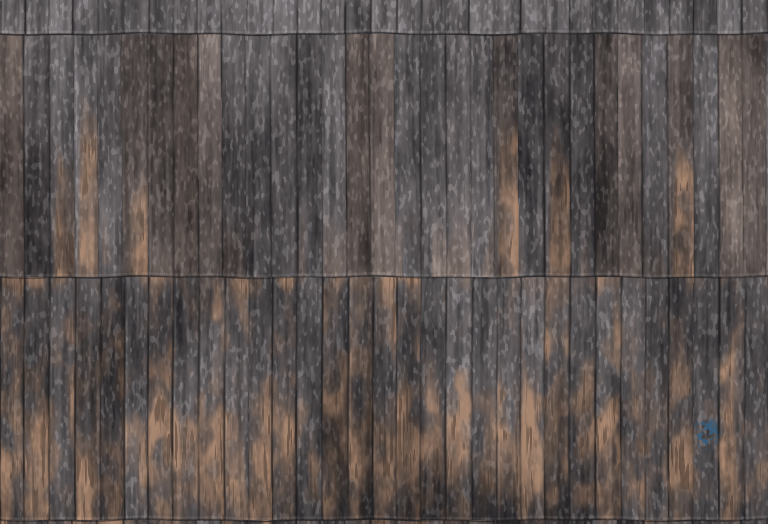
This texture is drawn by a WebGL 2 fragment shader. Its source:

```glsl
#version 300 es
precision highp float;
// Weathered wall of upright planks in stacked rows, grey boards with bare tan wood showing through.

#define PLANKS 31.0        // boards across the width
#define ROW_HEIGHT 0.464   // height of one row of boards
#define ROW_START 0.007    // bottom joint
#define SEAM_HALF 0.0011   // half width of the gaps between boards
#define JOINT_HALF 0.0014  // half height of the joints between rows
#define GRAIN 0.44         // strength of the wood grain
#define PLANK_VARIATION 0.28
#define BARE_SHARE 0.12    // share of middle boards worn to bare wood

uniform vec2 u_resolution;
out vec4 outColor;

const vec3 CHARCOAL = vec3(0.150, 0.142, 0.150);
const vec3 SILVER = vec3(0.500, 0.482, 0.492);
const vec3 BROWN = vec3(0.225, 0.180, 0.155);
const vec3 TAN = vec3(0.670, 0.530, 0.435);
const vec3 GAP = vec3(0.130, 0.123, 0.130);
const vec3 BLUE = vec3(0.200, 0.380, 0.520);

float hash(vec2 p) {
  vec3 q = fract(p.xyx * vec3(0.1031, 0.1030, 0.0973));
  q += dot(q, q.yzx + 33.33);
  return fract((q.x + q.y) * q.z);
}

// Cellular noise: scattered points blend their random values.
float cellNoise(vec2 p) {
  vec2 cell = floor(p);
  float sum = 0.0, weight = 0.0;
  for (int j = -1; j <= 1; j++) {
    for (int i = -1; i <= 1; i++) {
      vec2 c = cell + vec2(i, j);
      vec2 d = c + vec2(hash(c + 11.3), hash(c + 47.9)) - p;
      float w = exp(-5.0 * dot(d, d));
      sum += w * hash(c);
      weight += w;
    }
  }
  return sum / weight;
}

float stroke(float d, float halfWidth, float pixel) {
  return 1.0 - smoothstep(halfWidth - pixel * 0.8, halfWidth + pixel * 0.8, d);
}

// How far a board is worn to bare wood, by row and height within it.
float bareWood(vec2 uv, vec2 board, float height, float across, float blotch, float wear) {
  float pick = hash(board + 71.0);
  float left = 1.0 - smoothstep(0.0, 0.42, uv.x);
  if (board.y < 0.5) {
    float band = exp(-pow((height - 0.27) / 0.30, 2.0));
    float underJoint = 0.16 * smoothstep(0.90, 1.0, height);
    float score = 0.36 * band + underJoint + 0.18 * left + 0.38 * pick;
    score += 0.55 * (blotch - 0.5) + 0.6 * (wear - 0.5);
    return 0.92 * smoothstep(0.12, 0.92, score);
  }
  if (board.y > 1.5) return 0.0;
  float chosen = step(1.0 - BARE_SHARE - 0.22 * left, pick);
  float top = mix(0.50, 1.0, hash(board + 5.0)) + 0.5 * (blotch - 0.5);
  float taper = smoothstep(0.0, 0.3, across - 0.25 * height * hash(board + 9.0));
  float streak = chosen * taper * (1.0 - smoothstep(top - 0.55, top, height));
  float foot = 0.35 * (1.0 - smoothstep(0.0, 0.4, height)) * smoothstep(0.4, 0.7, blotch);
  float tint = 0.35 * smoothstep(0.45, 0.9, hash(board + 53.0));
  return max(streak * (0.75 + 0.5 * (wear - 0.5)), max(foot, tint));
}

void main() {
  vec2 uv = gl_FragCoord.xy / u_resolution;
  vec2 pixel = 1.0 / u_resolution;

  // Board layout; each row is shifted slightly.
  float rowPos = (uv.y - ROW_START) / ROW_HEIGHT;
  float row = floor(rowPos), height = rowPos - row;
  float plankPos = uv.x * PLANKS + 0.12 * (hash(vec2(row, 3.0)) - 0.5);
  plankPos += 0.05 * sin(uv.x * 37.0 + row * 2.0) + 0.02 * sin(uv.y * 9.0);
  vec2 board = vec2(floor(plankPos), row);
  float across = fract(plankPos);
  vec2 seed = vec2(hash(board), hash(board + 23.0)) * 60.0 + 80.0;

  // Long fibres, thin streaks, short flecks and broad weather stains.
  float fibre = cellNoise(vec2(across * 5.0, uv.y * 4.0) + seed);
  float streak = cellNoise(vec2(across * 11.0, uv.y * 17.0) + seed.yx);
  float fleck = cellNoise(vec2(across * 10.0, uv.y * 95.0) + seed * 1.3);
  float blotch = cellNoise(vec2(across * 1.8, uv.y * 8.0) + seed * 1.7);
  float stain = cellNoise(vec2(uv.x * 9.0, uv.y * 5.0) + 140.0);
  float wear = cellNoise(vec2(uv.x * 70.0, uv.y * 24.0) + 30.0);
  float grain = (fibre - 0.5) * 0.6 + (streak - 0.5) * 0.6 + (fleck - 0.5) * 0.45;

  float tone = 0.53 + GRAIN * grain + PLANK_VARIATION * (hash(board + 37.0) - 0.5);
  tone += 0.28 * (blotch - 0.5) + 0.40 * (stain - 0.5) + 0.2 * (wear - 0.5);
  tone += row > 1.5 ? 0.14 : 0.0;
  tone += 0.22 * exp(-pow((uv.x - 0.521) / 0.010, 2.0));
  tone += 0.06 * smoothstep(0.93, 1.0, height) * step(row, 0.5);
  tone -= 0.16 * (1.0 - smoothstep(0.0, 0.12, uv.y));

  float bare = bareWood(uv, board, height, across, blotch, wear);
  vec3 grey = mix(CHARCOAL, SILVER, clamp(tone, 0.0, 1.0));
  vec3 wood = mix(BROWN, TAN, clamp(tone - 0.10 + 0.40 * bare * bare, 0.0, 1.0));
  vec3 color = mix(grey, wood, bare);

  // Dark checks split the bare wood; pale scuffs mark the grey.
  float checks = smoothstep(0.62, 0.80, streak) * smoothstep(0.35, 0.6, wear);
  color *= 1.0 - 0.35 * checks * bare;
  color += 0.07 * smoothstep(0.68, 0.82, fleck) * (1.0 - bare);

  // Small flaking paint stain.
  vec2 spot = (uv - vec2(0.920, 0.173)) / vec2(0.022, 0.036);
  float flakes = smoothstep(0.50, 0.68, cellNoise(uv * vec2(260.0, 180.0)));
  color = mix(color, BLUE, 0.75 * flakes * (1.0 - smoothstep(0.5, 1.0, length(spot))));

  // Gaps of uneven depth with a worn edge on one side.
  float seamDistance = min(across, 1.0 - across) / PLANKS;
  vec2 seam = vec2(floor(plankPos + 0.5), row);
  float seamDepth = mix(0.10, 0.80, hash(seam + 13.0)) + (row < 0.5 ? 0.18 : 0.0);
  float broken = cellNoise(vec2(seam.x * 7.3, uv.y * 14.0) + 60.0);
  seamDepth *= mix(0.55, 1.1, smoothstep(0.25, 0.65, broken));
  color *= 1.0 - 0.22 * seamDepth * (1.0 - smoothstep(0.0, 0.005, seamDistance));
  color = mix(color, GAP, min(seamDepth, 0.9) * stroke(seamDistance, SEAM_HALF, pixel.x));
  float edge = stroke(abs(across / PLANKS - 0.003), 0.001, pixel.x);
  color += 0.07 * edge * step(0.55, hash(seam + 31.0)) * broken;

  // Row joints with a faint pale lip, fading in and out.
  float jointDrop = 0.0015 * sin(uv.x * 23.0) + 0.001 * sin(uv.x * 61.0);
  float jointDistance = uv.y + jointDrop - ROW_START - ROW_HEIGHT * floor(rowPos + 0.5);
  float jointDepth = mix(0.45, 0.95, cellNoise(vec2(uv.x * 22.0, floor(rowPos + 0.5) * 9.0)));
  color += 0.05 * stroke(abs(jointDistance - 0.005), 0.002, pixel.y);
  color = mix(color, GAP, jointDepth * stroke(abs(jointDistance), JOINT_HALF, pixel.y));

  outColor = vec4(color, 1.0);
}
```
